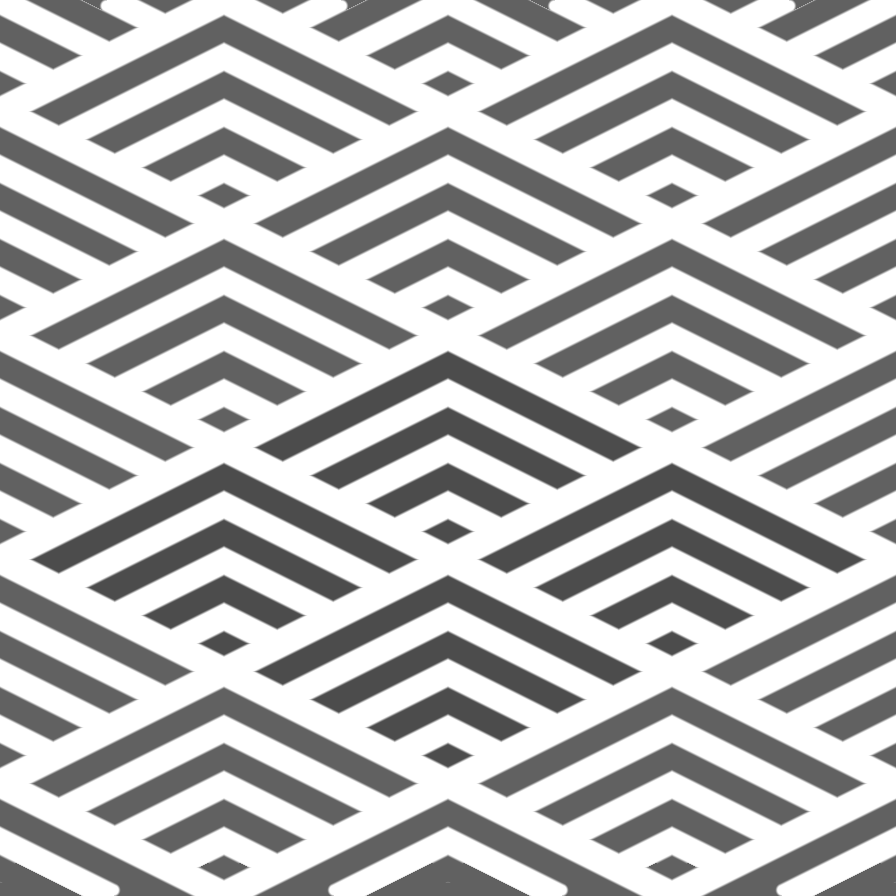
Give the GLSL for this pattern, as a Shadertoy shader.

```glsl
// Nested chevrons in a diamond lattice, grey on white, with a darker block of four.

const float UNIT = 0.2236; // canvas distance across one lattice cell

// Signed distance to the dark tip left by rounding a narrow white corner;
// a and b are the distances to its two sides, meeting at atan(0.5)
float cornerFill(float a, float b, float radius) {
    a -= radius;
    b -= radius;
    if (a + 0.8944 * b > 0.0 || b + 0.8944 * a > 0.0) return 1.0;
    return radius - sqrt(max(a * a + b * b + 1.7889 * a * b, 0.0) / 0.2);
}

void mainImage(out vec4 fragColor, in vec2 fragCoord) {
    vec2 uv = fragCoord / iResolution.xy;

    // Skewed lattice: two cells across, four down, alternate rows offset
    vec2 lattice = 4.0 * (1.0 - uv.y) - 1.568 + vec2(-2.0, 2.0) * (uv.x - 0.5);
    vec2 cell = floor(lattice + 0.07);
    vec2 local = lattice - cell;
    float depth = min(local.x, local.y);
    float reach = max(local.x, local.y);

    // Four stripes per cell, folded into chevrons
    float phase = fract(4.0 * depth);
    float shape = (abs(fract(4.0 * depth + 0.255) - 0.5) - 0.245) * 0.25 * UNIT;

    // Gaps have rounded tips where they run into the top and bottom borders
    bool upper = uv.y > 0.5;
    float side = (upper ? 1.0 - phase : phase - 0.49) * 0.25 * UNIT;
    float border = upper ? 1.0 - uv.y : uv.y;
    float tip = cornerFill(side, border, 0.0066);
    shape = min(shape, max(tip, -depth * UNIT));

    // Peaks cut by the bottom border are solid
    shape = min(shape, max(uv.y - 0.016, (0.3 - depth) * UNIT));

    // Trim the chevron ends to leave white lanes between cells
    shape = max(shape, (reach - 0.86) * UNIT);

    bool accent = all(lessThan(abs(cell - 0.5), vec2(1.0)));
    float ink = accent ? 0.30 : 0.38;
    float soft = max(0.0018, 0.75 / iResolution.y);
    fragColor = vec4(vec3(mix(ink, 1.0, smoothstep(-soft, soft, shape))), 1.0);
}
```
